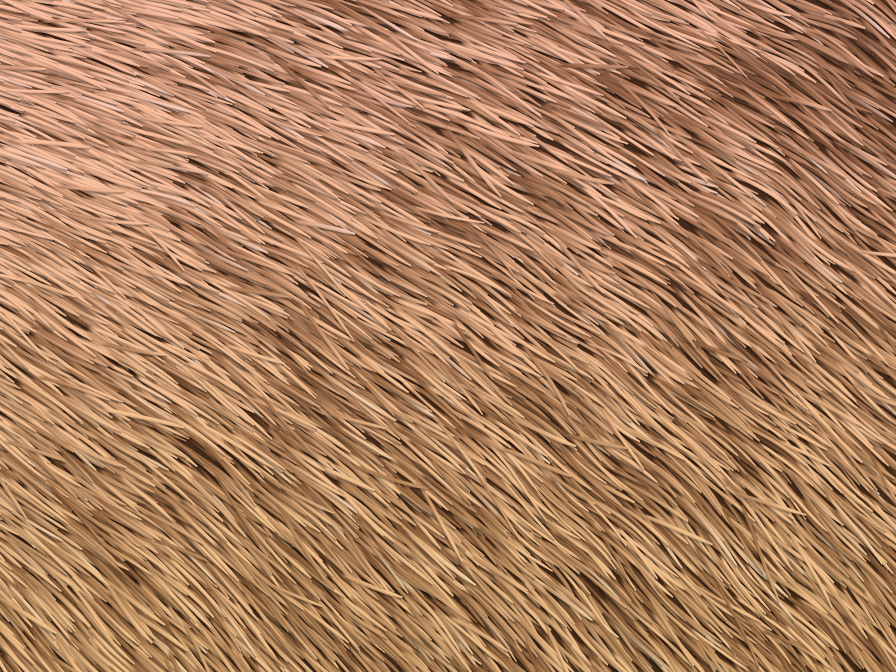
A Shadertoy shader for this texture:

```glsl
// Short brown animal fur: layered, tapered hairs combed from upper left to lower right.

const int LAYERS = 8;
const vec2 FAN_SOURCE = vec2(-1.8, 1.45);   // point the coat spreads from
const float FAN_RADIUS = 2.64;
const float FAN_BEND = 0.30;
const float FAN_START = 1.85;
const vec2 HAIR_CELL = vec2(0.13, 0.013);   // along and across the flow
const vec2 STRAY_CELL = vec2(0.13, 0.055);
const vec3 UNDERCOAT = vec3(0.27, 0.165, 0.10);
const vec3 TAN = vec3(0.63, 0.435, 0.295);
const vec3 CREAM = vec3(0.96, 0.75, 0.58);
const vec3 SILVER = vec3(0.95, 0.85, 0.78);

// Integer hash, three values in 0..1
vec3 hash3(ivec3 cell) {
    uvec3 v = uvec3(cell + 4096) * 1664525u + 1013904223u;
    v.x += v.y * v.z; v.y += v.z * v.x; v.z += v.x * v.y;
    v ^= v >> 16u;
    v.x += v.y * v.z; v.y += v.z * v.x; v.z += v.x * v.y;
    return vec3(v >> 8u) / 16777216.0;
}

float valueNoise(vec2 p, int seed) {
    ivec2 i = ivec2(floor(p));
    vec2 f = fract(p);
    f = f * f * (3.0 - 2.0 * f);
    float a = hash3(ivec3(i, seed)).x;
    float b = hash3(ivec3(i + ivec2(1, 0), seed)).x;
    float c = hash3(ivec3(i + ivec2(0, 1), seed)).x;
    float d = hash3(ivec3(i + ivec2(1, 1), seed)).x;
    return mix(mix(a, b, f.x), mix(c, d, f.x), f.y);
}

// Flow coordinates (along, across) and the local size of the across unit
vec3 combCoords(vec2 p) {
    vec2 d = p - FAN_SOURCE;
    float r = length(d);
    float across = atan(d.y, d.x) + FAN_BEND * (r - FAN_START * log(r));
    float tilt = FAN_BEND * (r - FAN_START);
    float wave = 0.018 * (valueNoise(p * 7.0, 71) - 0.5);
    return vec3(r, across * FAN_RADIUS + wave, r / FAN_RADIUS * inversesqrt(1.0 + tilt * tilt));
}

// Broad light and narrow tufts, as an offset of tone
float tuftTone(vec2 p, vec2 combed) {
    float glow = 0.20 * (1.0 - smoothstep(0.0, 0.65, length(p - vec2(0.0, 0.85))));
    float corner = 0.13 * (1.0 - smoothstep(0.0, 0.6, length(p - vec2(1.33, 1.0))));
    float tuft = valueNoise(combed * vec2(10.0, 38.0), 83) - 0.5;
    return glow - corner + 0.34 * tuft;
}

vec3 furColor(float tone) {
    float t = clamp(tone, 0.0, 1.0) * 2.0;
    return mix(mix(UNDERCOAT, TAN, min(t, 1.0)), CREAM, max(t - 1.0, 0.0));
}

// Adds one hair behind those already drawn; coat holds colour and remaining light
vec4 addHair(vec4 coat, vec2 offset, ivec3 id, vec3 seed, float spread, float tone, float scale, float px) {
    float swing = 2.0 * seed.z - 1.0;
    float bend = (seed.x - 0.5) * (offset.x * offset.x - 0.001) * 1.8;
    float y = offset.y - spread * swing * offset.x - bend;
    if (abs(y) * scale > 0.0065) return coat;

    vec3 look = hash3(id + ivec3(0, 0, 400));
    float halfLength = mix(0.044, 0.064, fract(look.x * 37.0));
    float along = clamp(offset.x / halfLength * 0.5 + 0.5, 0.0, 1.0);
    float halfWidth = mix(0.0021, 0.0031, look.y) * (1.0 - 0.5 * smoothstep(0.8, 1.0, along));
    float side = y * scale * inversesqrt(1.0 + spread * spread * swing * swing);

    // Rounded shaft, dark root and bright tip
    float ends = clamp((halfLength - abs(offset.x)) / px + 0.5, 0.0, 1.0);
    float body = clamp((halfWidth - abs(side)) / px + 0.5, 0.0, 1.0);
    body *= ends * smoothstep(0.0, 0.15, along);
    vec3 color = furColor(tone + 0.52 * (look.x - 0.5) + 0.42 * (along - 0.5));
    color = mix(color, SILVER, 0.6 * smoothstep(0.93, 0.97, look.z) * along);
    float rim = clamp(side / halfWidth, -1.0, 1.0);
    color *= 1.0 + 0.10 * rim - 0.14 * rim * rim;

    // Contact shadow, falling to the lower side
    float shadow = 1.0 - smoothstep(0.2, 1.0, abs(side + 0.0016) / (halfWidth + 0.003));
    shadow *= 0.25 * ends * smoothstep(0.1, 0.6, along);
    return vec4(coat.rgb + coat.a * body * color, coat.a * (1.0 - body) * (1.0 - shadow));
}

vec4 addLayer(vec4 coat, vec2 combed, vec2 cell, int layer, float spread, float tone, float scale, float px) {
    int homeRow = int(floor(combed.y / cell.y));
    for (int j = -1; j <= 1; j++) {
        int row = homeRow + j;
        float stagger = hash3(ivec3(row, 17, layer)).x;
        int column = int(floor(combed.x / cell.x + stagger - 0.5));
        for (int i = 0; i < 2; i++) {
            ivec3 id = ivec3(column + i, row, layer);
            vec3 seed = hash3(id);
            vec2 center = vec2(id.xy) + vec2(0.25 + 0.5 * seed.x - stagger, seed.y);
            coat = addHair(coat, combed - center * cell, id, seed, spread, tone, scale, px);
        }
    }
    return coat;
}

void mainImage(out vec4 fragColor, in vec2 fragCoord) {
    float px = 1.0 / iResolution.y;
    vec2 p = fragCoord * px;
    vec3 comb = combCoords(p);
    float tone = 0.43 + tuftTone(p, comb.xy);

    // Crossing strays on top, then the coat from its surface down
    vec4 coat = vec4(0.0, 0.0, 0.0, 1.0);
    coat = addLayer(coat, comb.xy, STRAY_CELL, 50, 0.45, tone + 0.38, comb.z, px);
    for (int layer = 0; layer < LAYERS; layer++) {
        float depth = float(layer) / float(LAYERS - 1);
        coat = addLayer(coat, comb.xy, HAIR_CELL, layer, 0.15, tone + 0.40 * (1.0 - depth), comb.z, px);
        if (coat.a < 0.05) break;
    }
    vec3 color = coat.rgb + coat.a * UNDERCOAT;

    // Rosier above, more olive below
    color *= mix(vec3(0.98, 1.0, 0.92), vec3(1.02, 0.99, 1.07), smoothstep(0.0, 1.0, p.y));
    fragColor = vec4(color, 1.0);
}
```
